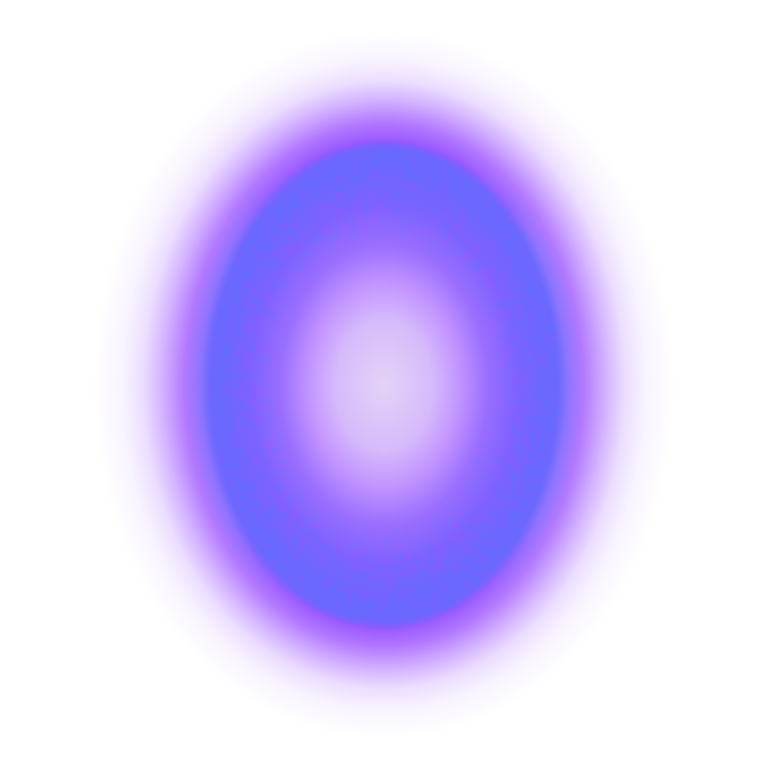
This background is drawn by a Shadertoy shader. Its source:

```glsl
// A glowing upright oval on white: a pale lilac core deepens into a mottled
// blue ring, then a violet halo fades away. Colour ramps follow the scaled
// radius inside the oval and the approximate distance from its rim outside.

const vec2 CENTER = vec2(0.5, 0.499);
const vec2 RADII = vec2(0.234, 0.316);

const vec3 WHITE = vec3(1.0);
const vec3 CORE = vec3(0.89, 0.82, 0.97);
const vec3 LILAC = vec3(0.84, 0.73, 0.985);
const vec3 ORCHID = vec3(0.76, 0.58, 1.0);
const vec3 VIOLET = vec3(0.60, 0.43, 1.0);
const vec3 INDIGO = vec3(0.49, 0.385, 1.0);
const vec3 BLUE = vec3(0.42, 0.405, 1.0);
const vec3 SIDE_RIM = vec3(0.52, 0.45, 1.0);
const vec3 POLE_RIM = vec3(0.60, 0.34, 1.0);
const vec3 HALO = vec3(0.70, 0.475, 1.0);

float hash(vec2 p) {
    vec3 q = fract(vec3(p.xyx) * 0.1031);
    q += dot(q, q.yzx + 33.33);
    return fract((q.x + q.y) * q.z);
}

float valueNoise(vec2 p) {
    vec2 cell = floor(p);
    vec2 f = fract(p);
    f = f * f * (3.0 - 2.0 * f);
    float low = mix(hash(cell), hash(cell + vec2(1, 0)), f.x);
    float high = mix(hash(cell + vec2(0, 1)), hash(cell + vec2(1, 1)), f.x);
    return mix(low, high, f.y);
}

// Linear blend from one ramp stop towards the next
vec3 blendStop(vec3 base, vec3 next, float start, float end, float t) {
    return mix(base, next, clamp((t - start) / (end - start), 0.0, 1.0));
}

// First-order signed distance to an ellipse
float ellipseDistance(vec2 p, vec2 radii) {
    float k = length(p / radii);
    float slope = length(p / (radii * radii));
    return k * (k - 1.0) / max(slope, 0.0001);
}

vec3 innerColor(float r, float mottle) {
    vec3 color = blendStop(CORE, LILAC, 0.02, 0.27, r);
    color = blendStop(color, ORCHID, 0.27, 0.42, r);
    color = blendStop(color, VIOLET, 0.42, 0.58, r);
    color = blendStop(color, INDIGO, 0.58, 0.74, r);
    color = blendStop(color, BLUE, 0.74, 0.90, r);
    float grain = smoothstep(0.52, 0.72, r) * (1.0 - smoothstep(0.85, 1.0, r) * 0.6);
    return color + vec3(0.11, -0.05, 0.0) * (mottle - 0.5) * grain;
}

vec3 haloColor(float d, float pole) {
    vec3 rim = mix(SIDE_RIM, POLE_RIM, pole);
    vec3 color = blendStop(rim, HALO, 0.0, 0.026, d);
    color = blendStop(color, mix(HALO, WHITE, 0.43), 0.026, 0.055, d);
    color = blendStop(color, mix(HALO, WHITE, 0.75), 0.055, 0.080, d);
    color = blendStop(color, mix(HALO, WHITE, 0.92), 0.080, 0.108, d);
    return blendStop(color, WHITE, 0.108, 0.145, d);
}

void mainImage(out vec4 fragColor, in vec2 fragCoord) {
    vec2 uv = fragCoord / iResolution.xy;
    vec2 p = uv - CENTER;
    float r = length(p / RADII);
    float d = ellipseDistance(p, RADII);

    // Rim tint turns from periwinkle at the sides to violet at the poles
    float pole = smoothstep(0.45, 0.95, abs(p.y / RADII.y) / max(r, 0.0001));

    float mottle = 0.6 * valueNoise(uv * 130.0) + 0.4 * valueNoise(uv * 230.0 + 17.0);

    // Soft seam between ring and halo
    float outside = smoothstep(-0.010, 0.006, d);
    vec3 color = mix(innerColor(r, mottle), haloColor(d, pole), outside);
    fragColor = vec4(color, 1.0);
}
```
